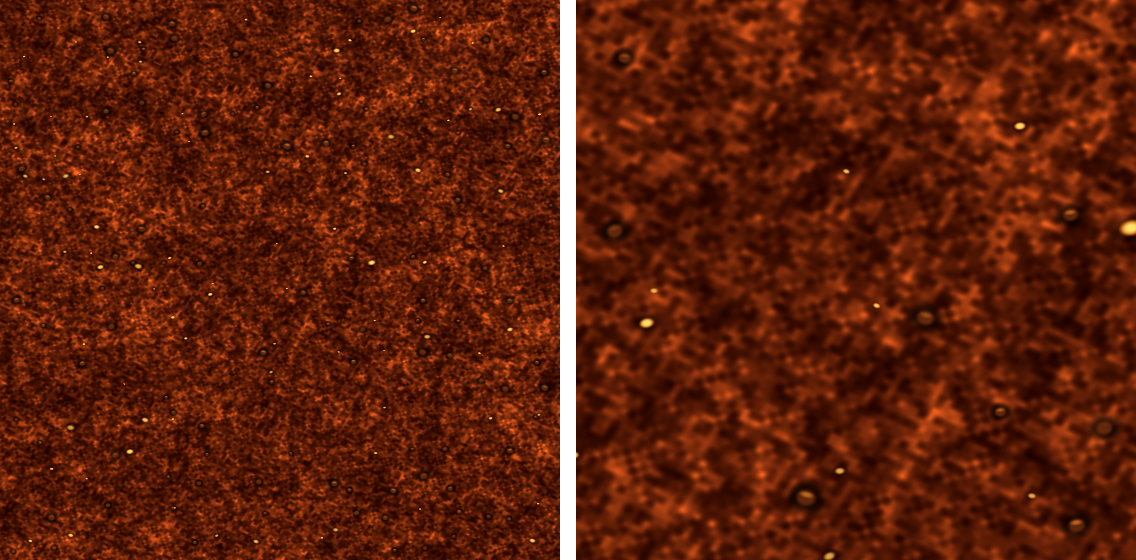
Left, the full canvas; right, a detail of the centre.
A three.js fragment shader for this texture:

```glsl
varying vec2 vUv;

const int   OCTAVES        = 6;
const float FINEST_FREQ    = 240.0;
const float FREQ_RATIO     = 0.52;
const float WEIGHT_RATIO   = 0.72;
const float GRAIN_STRETCH  = 0.85;
const float NOISE_SD       = 0.2145;  // deviation of one value noise octave

const float MEDIAN_RED     = 0.357;
const float CONTRAST       = 0.33;
const vec3  RUST_BASE      = vec3(0.25, 0.06, 0.003);
const vec3  RUST_SLOPE     = vec3(1.0, 0.45, 0.16);

const vec3  BEAD_BROWN     = vec3(0.46, 0.19, 0.05);
const vec3  BEAD_GLINT     = vec3(0.74, 0.40, 0.12);
const vec3  SPARK_AMBER    = vec3(0.88, 0.48, 0.13);
const vec3  SPARK_YELLOW   = vec3(1.0, 0.90, 0.42);

const float BEAD_CELLS     = 18.0;
const float BEAD_SHARE     = 0.34;
const float BEAD_STRETCH   = 1.2;
const vec2  BEAD_RADIUS    = vec2(0.0035, 0.0075);
const float SPARK_CELLS    = 14.0;
const float SPARK_SHARE    = 0.24;
const float SPARK_STRETCH  = 1.5;
const vec2  SPARK_RADIUS   = vec2(0.0022, 0.0050);
const float FLECK_CELLS    = 17.0;
const float FLECK_SHARE    = 0.16;
const vec2  FLECK_RADIUS   = vec2(0.0014, 0.0026);

vec3 hash3(vec2 p) {
  vec3 q = fract(p.xyx * vec3(0.1031, 0.1030, 0.0973));
  q += dot(q, q.yxz + 33.33);
  return fract((q.xxy + q.yzz) * q.zyx);
}

float valueNoise(vec2 p) {
  vec2 cell = floor(p);
  vec2 f = fract(p);
  f = f * f * (3.0 - 2.0 * f);
  float bottom = mix(hash3(cell).x, hash3(cell + vec2(1.0, 0.0)).x, f.x);
  float top = mix(hash3(cell + vec2(0.0, 1.0)).x, hash3(cell + 1.0).x, f.x);
  return mix(bottom, top, f.y);
}

mat2 rotation(float angle) {
  float c = cos(angle), s = sin(angle);
  return mat2(c, s, -s, c);
}

// Sum of turned octaves, scaled to zero mean and unit deviation
float grainField(vec2 uv) {
  vec2 p = uv * vec2(GRAIN_STRETCH, 1.0);
  float sum = 0.0, power = 0.0, weight = 1.0, freq = FINEST_FREQ;
  for (int i = 0; i < OCTAVES; i++) {
    float k = float(i);
    vec2 q = rotation(0.5 + 1.1 * k) * p * freq + 37.7 * (k + 1.0);
    sum += weight * (valueNoise(q) - 0.5) / NOISE_SD;
    power += weight * weight;
    weight *= WEIGHT_RATIO;
    freq *= FREQ_RATIO;
  }
  return sum / sqrt(power);
}

// One possible spot per cell: xy offset in radii, z strength, w presence
vec4 scatter(vec2 uv, float cells, float share, vec2 radii, float stretch, float seed) {
  vec2 cell = floor(uv * cells);
  vec3 place = hash3(cell + seed);
  vec3 look = hash3(cell + seed + 71.0);
  vec2 offset = (fract(uv * cells) - mix(vec2(0.22), vec2(0.78), place.xy)) / cells;
  offset = rotation(0.7 * (look.x - 0.5)) * offset;
  float radius = mix(radii.x, radii.y, look.y * look.y);
  return vec4(offset / (radius * vec2(stretch, 1.0)), look.z, step(place.z, share));
}

float disc(float d, float inner, float outer) {
  return 1.0 - smoothstep(inner, outer, d);
}

// Dim bead: dark rim, brown body, glint near the top
vec3 addBead(vec3 colour, vec4 spot) {
  float d = length(spot.xy);
  colour *= 1.0 - 0.6 * spot.w * disc(d, 0.9, 1.9);
  colour = mix(colour, BEAD_BROWN, 0.75 * spot.w * disc(d, 0.45, 1.0));
  float glint = disc(length((spot.xy - vec2(0.0, 0.3)) * vec2(1.0, 1.8)), 0.1, 0.75);
  return mix(colour, BEAD_GLINT, spot.w * spot.z * glint);
}

// Bright spark: faint shadow, amber edge, yellow core
vec3 addSpark(vec3 colour, vec4 spot, float shadow) {
  float d = length(spot.xy);
  float glow = spot.w * mix(0.55, 1.0, spot.z);
  colour *= 1.0 - shadow * spot.w * disc(d, 1.0, 2.3);
  colour = mix(colour, SPARK_AMBER, glow * disc(d, 0.65, 1.25));
  return mix(colour, SPARK_YELLOW, glow * disc(d, 0.3, 0.95));
}

void main() {
  // Rust ground with skewed brightness
  float red = MEDIAN_RED * exp(CONTRAST * grainField(vUv));
  vec3 colour = max(RUST_BASE + RUST_SLOPE * (red - RUST_BASE.r), 0.0);

  // Scattered beads, sparks and small flecks
  colour = addBead(colour, scatter(vUv, BEAD_CELLS, BEAD_SHARE, BEAD_RADIUS, BEAD_STRETCH, 11.0));
  colour = addSpark(colour, scatter(vUv, FLECK_CELLS, FLECK_SHARE, FLECK_RADIUS, SPARK_STRETCH, 137.0), 0.15);
  colour = addSpark(colour, scatter(vUv, SPARK_CELLS, SPARK_SHARE, SPARK_RADIUS, SPARK_STRETCH, 263.0), 0.4);

  gl_FragColor = vec4(colour, 1.0);
}
```
